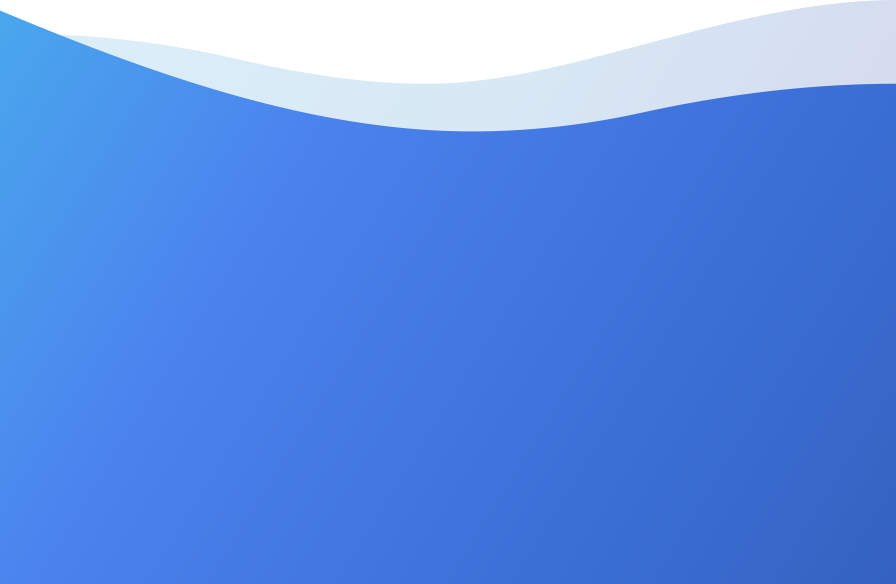
Write a Shadertoy shader that draws this background.

```glsl
// Two layered waves: a saturated blue swell in front of a pale one, under a white sky.

// Gradient axis in canvas units, x rightward and y downward from the top
const vec2 GRADIENT_AXIS = vec2(0.85, 0.346);

// Front wave colours and their places along the axis
const vec3 FRONT_SKY   = vec3(0.290, 0.655, 0.930);
const vec3 FRONT_RIDGE = vec3(0.294, 0.508, 0.932);
const vec3 FRONT_DEEP  = vec3(0.228, 0.430, 0.832);
const vec3 FRONT_END   = vec3(0.208, 0.384, 0.753);
const vec4 FRONT_STOPS = vec4(0.006, 0.381, 0.898, 1.197);

// Back wave colours and their places along the axis
const vec3 BACK_LEFT  = vec3(0.855, 0.933, 0.973);
const vec3 BACK_MID   = vec3(0.847, 0.910, 0.961);
const vec3 BACK_RIGHT = vec3(0.833, 0.863, 0.933);
const vec3 BACK_STOPS = vec3(0.110, 0.540, 0.880);

const vec3 SKY = vec3(1.0);

// Wave knots: x, depth below the top, slope
const vec3 FRONT_START = vec3(0.000, 0.0180, 0.643);
const vec3 FRONT_LOW   = vec3(0.527, 0.2250, 0.000);
const vec3 FRONT_RISE  = vec3(0.716, 0.1930, -0.337);
const vec3 FRONT_TOP   = vec3(1.000, 0.1434, 0.000);

const vec3 BACK_START = vec3(0.072, 0.0598, 0.077);
const vec3 BACK_FALL  = vec3(0.260, 0.0995, 0.352);
const vec3 BACK_LOW   = vec3(0.475, 0.1434, 0.000);
const vec3 BACK_RISE  = vec3(0.729, 0.0717, -0.405);
const vec3 BACK_TOP   = vec3(1.000, 0.0000, 0.000);

// Cubic Hermite curve between two knots
float hermite(float x, vec3 a, vec3 b) {
    float span = b.x - a.x;
    float t = clamp((x - a.x) / span, 0.0, 1.0);
    float u = 1.0 - t;
    return mix(a.y, b.y, t * t * (3.0 - 2.0 * t))
         + span * t * u * (a.z * u - b.z * t);
}

float frontDepth(float x) {
    if (x < FRONT_LOW.x) return hermite(x, FRONT_START, FRONT_LOW);
    if (x < FRONT_RISE.x) return hermite(x, FRONT_LOW, FRONT_RISE);
    return hermite(x, FRONT_RISE, FRONT_TOP);
}

float backDepth(float x) {
    if (x < BACK_FALL.x) return hermite(x, BACK_START, BACK_FALL);
    if (x < BACK_LOW.x) return hermite(x, BACK_FALL, BACK_LOW);
    if (x < BACK_RISE.x) return hermite(x, BACK_LOW, BACK_RISE);
    return hermite(x, BACK_RISE, BACK_TOP);
}

// Position of s between two stops, from 0 to 1
float ramp(float from, float to, float s) {
    return clamp((s - from) / (to - from), 0.0, 1.0);
}

vec3 frontColor(float s) {
    vec3 color = mix(FRONT_SKY, FRONT_RIDGE, ramp(FRONT_STOPS.x, FRONT_STOPS.y, s));
    color = mix(color, FRONT_DEEP, ramp(FRONT_STOPS.y, FRONT_STOPS.z, s));
    return mix(color, FRONT_END, ramp(FRONT_STOPS.z, FRONT_STOPS.w, s));
}

vec3 backColor(float s) {
    vec3 color = mix(BACK_LEFT, BACK_MID, ramp(BACK_STOPS.x, BACK_STOPS.y, s));
    return mix(color, BACK_RIGHT, ramp(BACK_STOPS.y, BACK_STOPS.z, s));
}

// Smooth fill below an edge, one pixel wide
float coverage(float depth, float edge) {
    return clamp((depth - edge) * iResolution.y + 0.5, 0.0, 1.0);
}

void mainImage(out vec4 fragColor, in vec2 fragCoord) {
    vec2 p = fragCoord / iResolution.xy;
    p.y = 1.0 - p.y;
    float s = dot(p, GRADIENT_AXIS);

    // Layers from back to front
    vec3 color = mix(SKY, backColor(s), coverage(p.y, backDepth(p.x)));
    color = mix(color, frontColor(s), coverage(p.y, frontDepth(p.x)));
    fragColor = vec4(color, 1.0);
}
```
